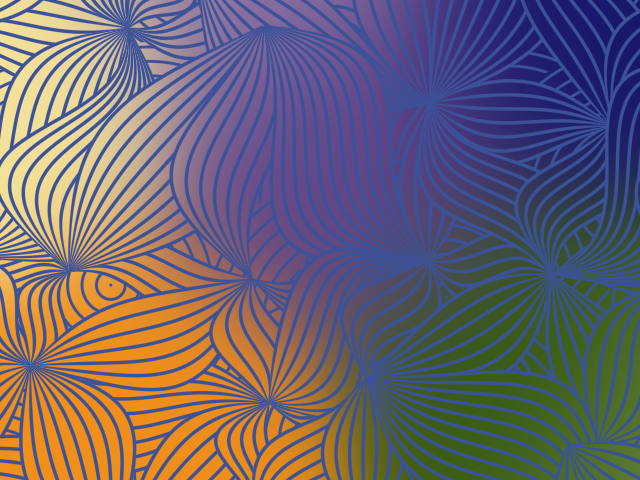
This pattern is drawn by a Shadertoy shader. Its source:

```glsl
// Flowing line-art foliage: ribbed, swaying leaves join the nodes of a jittered
// triangulated grid. Each leaf hides what lies below it, concentric fans fill
// the gaps, and a soft blend of colour spots glows behind the ink.
#define CELL 0.335        // node spacing, in canvas heights
#define JITTER 0.68       // node scatter inside a cell
#define LINE_HALF 0.0036  // half width of an ink line
#define RIB_GAP 0.031     // spacing of ribs at the widest part of a leaf
#define FAN_GAP 0.030     // spacing of the filler arcs
#define FAN_RADIUS 0.31
#define SWAY 0.22         // strength of the S bend
#define BOW 0.26          // strength of the single bend
#define BLEND 0.085       // softness of the colour spots
#define INK vec3(0.235, 0.320, 0.595)

const float PI = 3.14159265;

float hash(vec2 cell, float seed) {
    return fract(sin(dot(cell + seed * 1.37, vec2(127.1, 311.7))) * 43758.5453);
}

vec2 node(vec2 cell) {
    vec2 offset = vec2(hash(cell, 1.0), hash(cell, 2.0)) - 0.5;
    return (cell + 0.5 + JITTER * offset) * CELL;
}

// Antialiased coverage of everything with negative distance
float cover(float dist) {
    float px = 0.75 / iResolution.y;
    return 1.0 - smoothstep(-px, px, dist);
}

// Ribbed spindle from a to b, painted over the ink so far
float paintLeaf(float ink, vec2 p, vec2 a, vec2 b, vec2 cell, float seed) {
    vec2 axis = b - a;
    float len = length(axis);
    axis /= len;
    vec2 q = vec2(dot(p - a, axis), dot(p - a, vec2(-axis.y, axis.x))) / len;
    float t = q.x;
    if (t <= 0.001 || t >= 0.999 || abs(q.y) > 0.7) return ink;

    // Random shape of this leaf
    float sway = SWAY * (hash(cell, seed) - 0.5);
    float bow = BOW * (hash(cell, seed + 1.0) - 0.5);
    float skew = 1.1 * (hash(cell, seed + 2.0) - 0.5);
    float fullness = mix(0.18, 0.30, hash(cell, seed + 3.0));

    // Centre line and half width, with their slopes
    float u = t + skew * t * (1.0 - t);
    float uSlope = 1.0 + skew * (1.0 - 2.0 * t);
    float centre = sway * sin(2.0 * PI * t) + bow * sin(PI * t);
    float centreSlope = PI * (2.0 * sway * cos(2.0 * PI * t) + bow * cos(PI * t));
    float halfWidth = fullness * sin(PI * u);
    float widthSlope = fullness * PI * cos(PI * u) * uSlope;

    // Distances to the outline and to the nearest rib
    float v = (q.y - centre) / halfWidth;
    float slope = centreSlope + clamp(v, -1.0, 1.0) * widthSlope;
    float toCanvas = halfWidth * len / sqrt(1.0 + slope * slope);
    float ribs = max(2.0, floor(fullness * len / RIB_GAP + 0.5));
    float rib = clamp(floor(v * ribs + 0.5), -ribs, ribs) / ribs;
    float taper = mix(0.4, 1.0, smoothstep(0.0, 0.25, min(t, 1.0 - t)));

    ink *= 1.0 - cover((abs(v) - 1.0) * toCanvas);
    return max(ink, cover(abs(v - rib) * toCanvas - LINE_HALF * taper));
}

// Disc of concentric arcs, painted over the ink so far
float paintFan(float ink, vec2 p, vec2 centre) {
    float r = length(p - centre);
    float ring = min(floor(r / FAN_GAP + 0.5) * FAN_GAP, FAN_RADIUS);
    ink *= 1.0 - cover(r - FAN_RADIUS);
    return max(ink, cover(abs(r - ring) - LINE_HALF * 0.85));
}

// Adds one colour spot, weight kept in w
void addSpot(inout vec4 sum, vec2 p, vec2 centre, vec3 colour) {
    vec2 d = p - centre;
    sum += vec4(colour, 1.0) * exp(-dot(d, d) / BLEND);
}

vec3 backdrop(vec2 p) {
    vec4 sum = vec4(0.0);
    addSpot(sum, p, vec2(0.00, 0.85), vec3(0.96, 0.89, 0.60)); // cream
    addSpot(sum, p, vec2(0.28, 0.08), vec3(0.94, 0.56, 0.10)); // orange
    addSpot(sum, p, vec2(0.74, 0.66), vec3(0.38, 0.27, 0.54)); // purple
    addSpot(sum, p, vec2(0.56, 1.12), vec3(0.55, 0.45, 0.64)); // lavender
    addSpot(sum, p, vec2(1.20, 0.90), vec3(0.09, 0.09, 0.42)); // navy
    addSpot(sum, p, vec2(1.14, 0.24), vec3(0.20, 0.35, 0.05)); // green
    addSpot(sum, p, vec2(1.45, 0.06), vec3(0.42, 0.53, 0.26)); // pale green
    return sum.rgb / sum.w;
}

void mainImage(out vec4 fragColor, in vec2 fragCoord) {
    vec2 p = fragCoord / iResolution.y;
    vec2 home = floor(p / CELL);
    float ink = 0.0;

    // Filler fans
    for (int j = 2; j >= -2; j--)
        for (int i = -2; i <= 2; i++)
            ink = paintFan(ink, p, node(home + vec2(i, j)) + 0.5 * CELL);

    // Leaves along the two sides and one diagonal of every grid cell
    for (int j = 1; j >= -2; j--)
        for (int i = -2; i <= 1; i++) {
            vec2 cell = home + vec2(i, j);
            vec2 a = node(cell);
            vec2 right = node(cell + vec2(1, 0));
            vec2 up = node(cell + vec2(0, 1));
            bool rising = hash(cell, 3.0) > 0.4;
            ink = paintLeaf(ink, p, a, right, cell, 5.0);
            ink = paintLeaf(ink, p, a, up, cell, 11.0);
            ink = paintLeaf(ink, p, rising ? a : right,
                            rising ? node(cell + 1.0) : up, cell, 17.0);
        }

    fragColor = vec4(mix(backdrop(p), INK, ink), 1.0);
}
```
